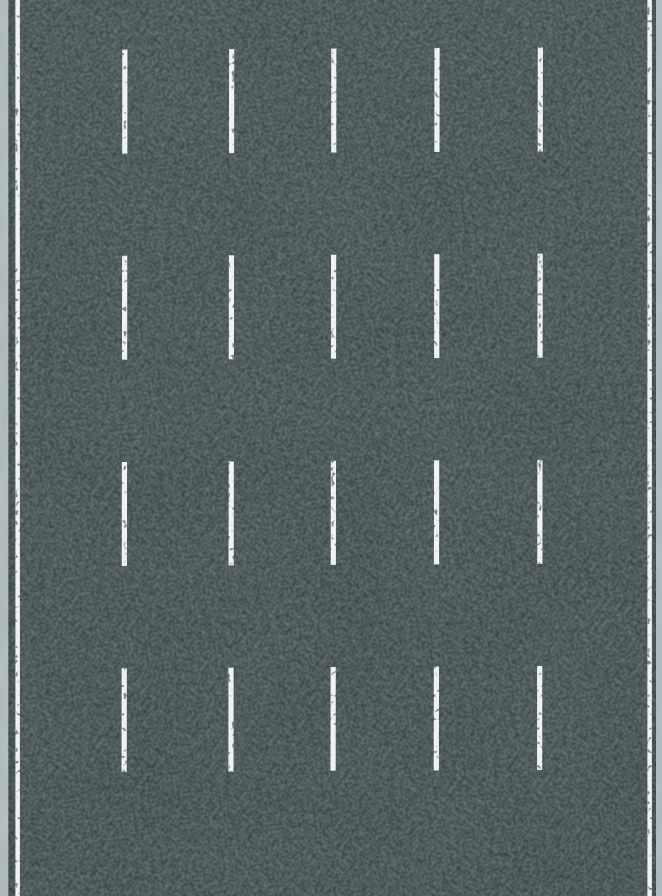
This pattern is drawn by a Shadertoy shader. Its source:

```glsl
// Asphalt road from above: a grid of worn lane dashes between edge lines and pale kerbs.

// Lengths are fractions of the canvas height.
const vec3 ASPHALT = vec3(0.315, 0.365, 0.367);
const vec3 PAINT = vec3(0.935, 0.950, 0.948);
const vec3 KERB = vec3(0.690, 0.735, 0.750);
const vec3 PIT = vec3(0.36, 0.40, 0.40);

const float COLUMNS = 5.0;
const float ROWS = 4.0;
const vec2 DASH_SPACING = vec2(0.1158, 0.2301);
const vec2 DASH_HALF = vec2(0.0029, 0.0580);
const float FIRST_ROW_Y = 0.1975;
const float GRID_SHIFT_X = 0.0024;
const float ROW_TILT = 0.0006;
const float COLUMN_LEAN = 0.0010;
const float COLUMN_NUDGE[5] = float[5](-0.0013, 0.0021, 0.0003, -0.0003, -0.0008);

const float EDGE_HALF = 0.0025;
const vec2 EDGE_INSET = vec2(0.0197, 0.0138);  // left, right
const vec2 KERB_WIDTH = vec2(0.0093, 0.0067);  // left, right

const float GRAIN_SCALE = 270.0;
const float GRAIN_AMOUNT = 0.115;
const float CLUMP_SCALE = 120.0;
const float CLUMP_AMOUNT = 0.045;
const float PATCH_AMOUNT = 0.012;
const float WEAR_SCALE = 190.0;

uint hash(uvec2 q) {
    uint h = q.x * 1597334677u ^ q.y * 3812015801u;
    h = (h ^ (h >> 16)) * 2246822519u;
    h = (h ^ (h >> 13)) * 3266489917u;
    return h ^ (h >> 16);
}

float cornerSlope(ivec2 cell, vec2 offset) {
    float angle = 6.28318 * float(hash(uvec2(cell + 4096)) & 65535u) / 65536.0;
    return dot(vec2(cos(angle), sin(angle)), offset);
}

// Gradient noise, roughly -0.7 to 0.7
float gradientNoise(vec2 p) {
    ivec2 i = ivec2(floor(p));
    vec2 f = fract(p);
    vec2 u = f * f * f * (f * (f * 6.0 - 15.0) + 10.0);
    float a = cornerSlope(i, f);
    float b = cornerSlope(i + ivec2(1, 0), f - vec2(1, 0));
    float c = cornerSlope(i + ivec2(0, 1), f - vec2(0, 1));
    float d = cornerSlope(i + ivec2(1, 1), f - vec2(1, 1));
    return mix(mix(a, b, u.x), mix(c, d, u.x), u.y);
}

float boxDistance(vec2 p, vec2 halfSize) {
    vec2 d = abs(p) - halfSize;
    return length(max(d, 0.0)) + min(max(d.x, d.y), 0.0);
}

float coverage(float dist, float pixel) {
    return clamp(0.5 - dist / pixel, 0.0, 1.0);
}

// Distance to the nearest dash of the finite grid
float dashDistance(vec2 p, float roadCentre) {
    float middle = 0.5 * (COLUMNS - 1.0);
    vec2 q = p - vec2(roadCentre + GRID_SHIFT_X - middle * DASH_SPACING.x, FIRST_ROW_Y);
    vec2 id = clamp(floor(q / DASH_SPACING + 0.5), vec2(0.0), vec2(COLUMNS, ROWS) - 1.0);
    q -= id * DASH_SPACING;
    q.x -= COLUMN_NUDGE[int(id.x)] + COLUMN_LEAN * (p.y - 0.5);
    q.y -= ROW_TILT * (id.x - middle);
    return boxDistance(q, DASH_HALF);
}

vec3 asphalt(vec2 p) {
    mat2 turn = mat2(0.8, 0.6, -0.6, 0.8);
    float grain = GRAIN_AMOUNT * gradientNoise(turn * p * GRAIN_SCALE);
    grain += CLUMP_AMOUNT * gradientNoise(p * CLUMP_SCALE + 37.0);
    float stain = gradientNoise(p * vec2(9.0, 12.0) + 11.0);
    vec3 warmth = vec3(0.010, -0.004, -0.004) * gradientNoise(p * 40.0 + 71.0);
    return ASPHALT + grain + PATCH_AMOUNT * (stain + 0.8 * (p.y - 0.5)) + warmth;
}

void mainImage(out vec4 fragColor, in vec2 fragCoord) {
    float pixel = 1.0 / iResolution.y;
    vec2 p = fragCoord * pixel;
    float width = iResolution.x * pixel;
    vec2 side = vec2(p.x, width - p.x);  // distance from left and right borders

    // Road surface, darker in the gutters
    vec3 color = asphalt(p);
    vec2 gutter = smoothstep(EDGE_INSET, KERB_WIDTH, side);
    color *= 1.0 - 0.12 * max(gutter.x, gutter.y);

    // Paint with small pits worn through it
    vec2 edge = abs(side - EDGE_INSET) - EDGE_HALF;
    float paint = coverage(min(dashDistance(p, 0.5 * width), min(edge.x, edge.y)), pixel);
    float wear = smoothstep(0.16, 0.50, gradientNoise(p * WEAR_SCALE + 19.0));
    vec3 paintColor = mix(PAINT, PIT, 0.75 * wear);
    color = mix(color, paintColor, paint);

    // Kerbs
    vec2 kerb = side - KERB_WIDTH;
    vec3 kerbColor = KERB + 0.03 * gradientNoise(p * vec2(90.0, 30.0));
    color = mix(color, kerbColor, coverage(min(kerb.x, kerb.y), pixel));

    fragColor = vec4(color, 1.0);
}
```
